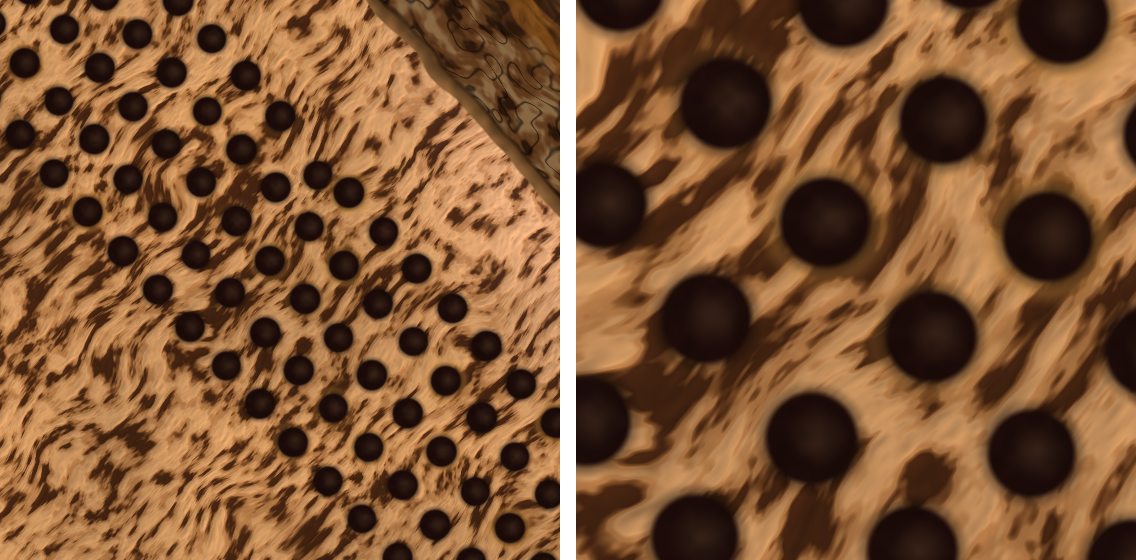
Left, the full canvas; right, a detail of the centre.
This texture is drawn by a Shadertoy shader. Its source:

```glsl
// Weathered tan wood with a diagonal band of drilled holes and a rough dark corner.
#define HOLE_RADIUS 0.0262
#define HOLE_JITTER 0.004
#define HOLE_COLUMNS 4.0
#define LATTICE_ORIGIN vec2(0.0964, 0.690)
#define LATTICE_ROW vec2(0.1318, -0.0083)
#define LATTICE_DIAGONAL vec2(0.0612, -0.0687)
#define GRAIN_SCALE vec2(31.0, 88.0)
#define GRAIN_ANGLE 0.86
#define EDGE_NORMAL vec2(0.745, 0.667)
#define EDGE_OFFSET 1.153
#define LIP_WIDTH 0.026

const vec3 PITCH = vec3(0.10, 0.04, 0.03);
const vec3 BARK  = vec3(0.25, 0.13, 0.06);
const vec3 RUST  = vec3(0.45, 0.27, 0.13);
const vec3 TAN   = vec3(0.67, 0.45, 0.26);
const vec3 CREAM = vec3(0.81, 0.59, 0.38);
const vec3 STONE = vec3(0.53, 0.40, 0.26);

float hash(vec2 p) {
    vec3 q = fract(p.xyx * vec3(0.1031, 0.1030, 0.0973));
    q += dot(q, q.yzx + 33.33);
    return fract((q.x + q.y) * q.z);
}

float noise(vec2 p) {
    vec2 i = floor(p), f = fract(p);
    f = f * f * (3.0 - 2.0 * f);
    return mix(mix(hash(i), hash(i + vec2(1, 0)), f.x),
               mix(hash(i + vec2(0, 1)), hash(i + vec2(1, 1)), f.x), f.y);
}

float fbm(vec2 p) {
    return 0.58 * noise(p) + 0.28 * noise(p * 2.1 + 17.0) + 0.14 * noise(p * 4.3 + 41.0);
}

// Tan surface with short dark gouges running up to the right
vec3 wood(vec2 p, float edge) {
    vec2 warp = vec2(noise(p * 10.0 + 3.0), noise(p * 10.0 + 57.0)) - 0.5;
    vec2 w = p + 0.045 * warp;
    vec2 along = vec2(cos(GRAIN_ANGLE), sin(GRAIN_ANGLE));
    vec2 q = vec2(dot(w, along), dot(w, vec2(-along.y, along.x))) * GRAIN_SCALE;
    float wear = noise(p * 8.0 + 80.0) - 0.5;
    float sheen = smoothstep(-0.35, -0.02, edge);
    float h = fbm(q + 200.0) + 0.13 * wear + 0.045 * sheen;
    vec3 c = mix(BARK, RUST, smoothstep(0.29, 0.40, h));
    c = mix(c, TAN, smoothstep(0.38, 0.47, h));
    c = mix(c, CREAM, smoothstep(0.48, 0.63, h));
    // Raised flanks of each gouge catch the light
    float relief = fbm(q + 200.0 + vec2(0.0, 0.45)) - fbm(q + 200.0);
    c *= 1.0 + 0.45 * relief + 0.14 * (noise(p * 5.0 + 9.0) - 0.5);
    vec3 pale = c * vec3(1.07, 1.08, 1.18) + vec3(0.02, 0.02, 0.03);
    return mix(c, pale, sheen * smoothstep(0.5, 1.0, p.x));
}

// Mottled corner, turning ochre and streaky away from the edge
vec3 rock(vec2 p, float edge) {
    float run = dot(p, vec2(EDGE_NORMAL.y, -EDGE_NORMAL.x));
    float bend = 0.03 * noise(p * 14.0);
    float h = fbm(vec2(run * 24.0, (edge + bend) * 46.0) + 30.0);
    vec3 c = mix(BARK * 0.65, RUST * 0.82, smoothstep(0.26, 0.45, h));
    c = mix(c, STONE, smoothstep(0.46, 0.70, h));
    float cracks = abs(noise(vec2(run * 30.0, (edge + bend) * 65.0)) - 0.5);
    c *= mix(0.48, 1.0, smoothstep(0.0, 0.10, cracks));
    float streak = fbm(vec2(run * 8.0, edge * 70.0) + 5.0);
    vec3 ochre = mix(BARK * 0.7, vec3(0.52, 0.31, 0.10), smoothstep(0.35, 0.68, streak));
    return mix(c, ochre, 0.8 * smoothstep(0.13, 0.21, edge));
}

// Skewed lattice of round holes, with small offsets and occasional pale rims
vec3 drill(vec3 c, vec2 p, float aa) {
    mat2 lattice = mat2(LATTICE_ROW, LATTICE_DIAGONAL);
    vec2 cell = round(inverse(lattice) * (p - LATTICE_ORIGIN));
    for (int y = -1; y <= 1; y++)
    for (int x = -1; x <= 1; x++) {
        vec2 id = cell + vec2(x, y);
        if (id.x < 0.0 || id.x > HOLE_COLUMNS) continue;
        vec2 seed = id + 50.0;
        vec2 center = LATTICE_ORIGIN + lattice * id;
        center += HOLE_JITTER * (vec2(hash(seed), hash(seed + 31.0)) - 0.5);
        // One misplaced hole on the outer column
        if (id == vec2(HOLE_COLUMNS, -1.0)) center += vec2(0.006, -0.038);
        vec2 v = p - center;
        float d = length(v) - HOLE_RADIUS * (0.97 + 0.07 * hash(seed + 7.0));
        float rim = smoothstep(0.018, 0.002, d);
        c = mix(c, vec3(0.72, 0.49, 0.22), rim * 0.6 * smoothstep(0.65, 1.0, hash(seed + 13.0)));
        c *= 1.0 - 0.35 * smoothstep(0.009, 0.0, d);
        float glow = smoothstep(0.021, 0.0, length(v - vec2(0.004, 0.001)));
        vec3 inside = mix(PITCH, vec3(0.19, 0.115, 0.08), glow);
        inside *= 0.9 + 0.25 * noise(p * 130.0);
        c = mix(c, inside, smoothstep(aa, -aa, d));
    }
    return c;
}

void mainImage(out vec4 fragColor, in vec2 fragCoord) {
    vec2 p = fragCoord / iResolution.y;
    float aa = max(0.0025, 1.0 / iResolution.y);
    float edge = dot(p, EDGE_NORMAL) - EDGE_OFFSET + 0.012 * (noise(p * 22.0) - 0.5);
    vec3 c = drill(wood(p, edge), p, aa);

    // Smooth brown lip between the wood and the rough corner
    vec3 lip = mix(vec3(0.50, 0.35, 0.20), vec3(0.34, 0.22, 0.11), smoothstep(0.0, LIP_WIDTH, edge));
    lip *= 0.85 + 0.3 * noise(p * 60.0);
    c = mix(c, lip, smoothstep(-aa, aa, edge));
    c = mix(c, rock(p, edge), smoothstep(-2.0 * aa, 2.0 * aa, edge - LIP_WIDTH));
    c *= 1.0 - 0.35 * smoothstep(0.007, 0.0, abs(edge - LIP_WIDTH));
    fragColor = vec4(clamp(c, 0.0, 1.0), 1.0);
}
```
